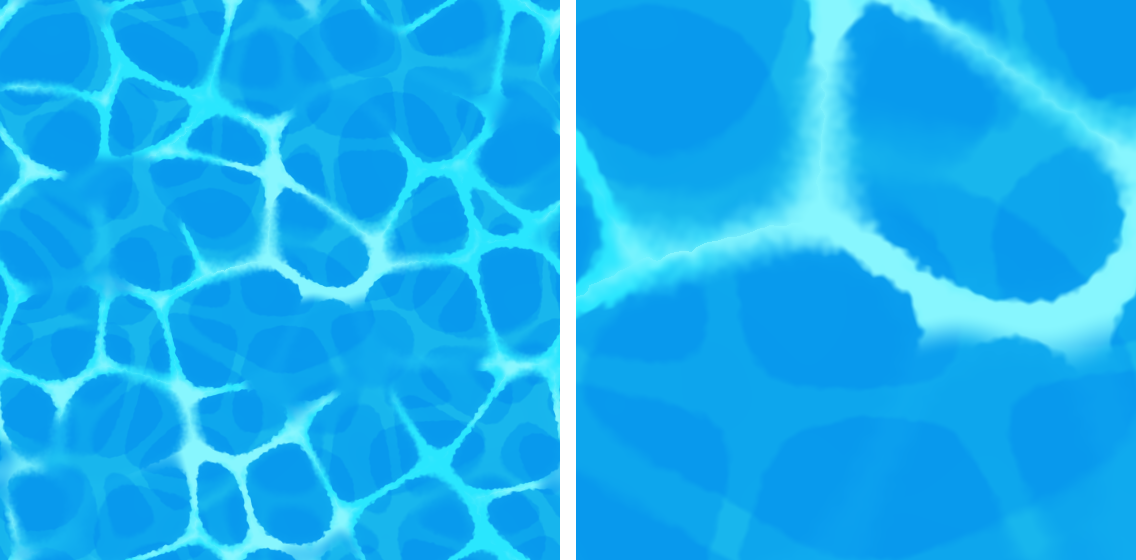
Left: the whole. Right: its middle third, enlarged.
Write a Shadertoy shader that draws this texture.

```glsl
// Stylised water caustics: a bright web between rounded, frayed blue cells.
// Weighted Voronoi layers with smoothed borders wrap around the canvas; two
// lie as translucent tints in the blue, one forms the fading cyan web.

const vec3 DEEP_BLUE  = vec3(0.030, 0.600, 0.930);
const vec3 MID_BLUE   = vec3(0.050, 0.650, 0.930);
const vec3 LIGHT_BLUE = vec3(0.095, 0.715, 0.930);
const vec3 GLOW_CYAN  = vec3(0.150, 0.810, 0.960);
const vec3 WEB_CYAN   = vec3(0.160, 0.900, 0.995);
const vec3 WEB_PALE   = vec3(0.530, 0.965, 0.995);

const int   WEB_CELLS   = 6;      // cells per side, web layer
const int   TINT_CELLS  = 5;      // cells per side, first tint layer
const int   SHADE_CELLS = 7;      // cells per side, second tint layer
const float WEB_HALF    = 0.0050; // half width of the web strands
const float TINT_HALF   = 0.0120; // half width of the tint bands
const float ROUNDNESS   = 0.090;  // corner rounding, in cells
const float JITTER      = 0.84;   // scatter of the cell centres
const float SIZE_SPREAD = 0.42;   // variety of the cell sizes
const float BEND        = 0.022;  // slow warp of the outlines
const float FRAY        = 0.0042; // fine roughness of the outlines

// Three random values for a lattice point that wraps after n steps
vec3 hash(ivec2 cell, int n, int seed) {
    uvec2 v = uvec2((cell % n + n) % n + seed * ivec2(131, 57));
    v = v * 1664525u + 1013904223u;
    for (int i = 0; i < 2; i++) {
        v.x += v.y * 1664525u;
        v.y += v.x * 1664525u;
        v ^= v >> 16u;
    }
    return vec3(v.x & 65535u, v.y & 65535u, v.x >> 16u) / 65536.0;
}

float slope(ivec2 cell, ivec2 corner, vec2 f, int n, int seed) {
    float angle = 6.28318 * hash(cell + corner, n, seed).x;
    return dot(vec2(cos(angle), sin(angle)), f - vec2(corner));
}

// Gradient noise with n periods per canvas, about -0.6 to 0.6
float noise(vec2 p, int n, int seed) {
    p *= float(n);
    ivec2 c = ivec2(floor(p));
    vec2 f = fract(p);
    vec2 u = f * f * f * (f * (f * 6.0 - 15.0) + 10.0);
    return mix(mix(slope(c, ivec2(0, 0), f, n, seed), slope(c, ivec2(1, 0), f, n, seed), u.x),
               mix(slope(c, ivec2(0, 1), f, n, seed), slope(c, ivec2(1, 1), f, n, seed), u.x), u.y);
}

vec2 noise2(vec2 p, int n, int seed) {
    return vec2(noise(p, n, seed), noise(p, n, seed + 1));
}

// Offset to a cell centre (xy) and its weighted squared distance (z)
vec3 site(ivec2 base, ivec2 step, vec2 f, int n, int seed) {
    vec3 h = hash(base + step, n, seed);
    vec2 r = vec2(step) + 0.5 + JITTER * (h.xy - 0.5) - f;
    return vec3(r, dot(r, r) - SIZE_SPREAD * h.z);
}

// Smoothed distance to the nearest cell border, in canvas units
float borderDistance(vec2 p, int n, int seed) {
    p *= float(n);
    ivec2 base = ivec2(floor(p));
    vec2 f = fract(p);
    vec3 own = vec3(0.0, 0.0, 100.0);
    for (int y = -2; y <= 2; y++)
        for (int x = -2; x <= 2; x++) {
            vec3 s = site(base, ivec2(x, y), f, n, seed);
            if (s.z < own.z) own = s;
        }
    float sum = 0.0;
    for (int y = -2; y <= 2; y++)
        for (int x = -2; x <= 2; x++) {
            vec3 s = site(base, ivec2(x, y), f, n, seed);
            float gap = length(s.xy - own.xy);
            if (gap > 0.001) sum += exp(-(s.z - own.z) / (2.0 * gap * ROUNDNESS));
        }
    return -ROUNDNESS * log(max(sum, 1e-9)) / float(n);
}

float band(float d, float halfWidth, float blur) {
    return 1.0 - smoothstep(halfWidth - blur, halfWidth + blur, d);
}

void mainImage(out vec4 fragColor, in vec2 fragCoord) {
    vec2 uv = fragCoord / iResolution.xy;

    // Bent and frayed coordinates
    vec2 bent = uv + BEND * noise2(uv, 5, 11);
    vec2 fray = FRAY * (noise2(uv, 80, 21) + 0.7 * noise2(uv, 150, 23));

    // Translucent tints inside the cells
    float blur = mix(0.0022, 0.012, smoothstep(0.0, 0.35, noise(uv, 5, 31)));
    float tint = band(borderDistance(bent + 0.6 * fray, TINT_CELLS, 41), TINT_HALF, blur);
    float shade = band(borderDistance(bent + 0.6 * fray, SHADE_CELLS, 43), 0.7 * TINT_HALF, blur);
    float lightness = tint + shade + 0.25 * noise(uv, 9, 45);
    vec3 color = mix(DEEP_BLUE, MID_BLUE, clamp(lightness, 0.0, 1.0));
    color = mix(color, LIGHT_BLUE, clamp(lightness - 1.0, 0.0, 1.0));

    // Web strands, crisp in places, smeared or lost in others
    float d = borderDistance(bent + fray, WEB_CELLS, 51);
    float presence = smoothstep(-0.26, -0.04, noise(uv, 4, 61) + 0.35 * noise(uv, 11, 63));
    float smear = smoothstep(0.06, 0.38, noise(uv, 6, 65));
    float web = band(d, WEB_HALF, mix(0.0022, 0.014, smear)) * presence;
    float glow = band(d, 2.0 * WEB_HALF, 0.011) * mix(0.12, 0.5, smear);
    color = mix(color, GLOW_CYAN, glow);

    // Cloudy cyan to pale colour of the web
    float cloud = noise(uv, 3, 71) + 0.5 * noise(uv, 13, 73) + 0.2 * noise(uv, 50, 75);
    float core = 1.0 - smoothstep(-0.012, WEB_HALF, d);
    float pale = smoothstep(-0.15, 0.5, cloud + 0.35 * core);
    color = mix(color, mix(WEB_CYAN, WEB_PALE, pale), web);

    fragColor = vec4(color, 1.0);
}
```
